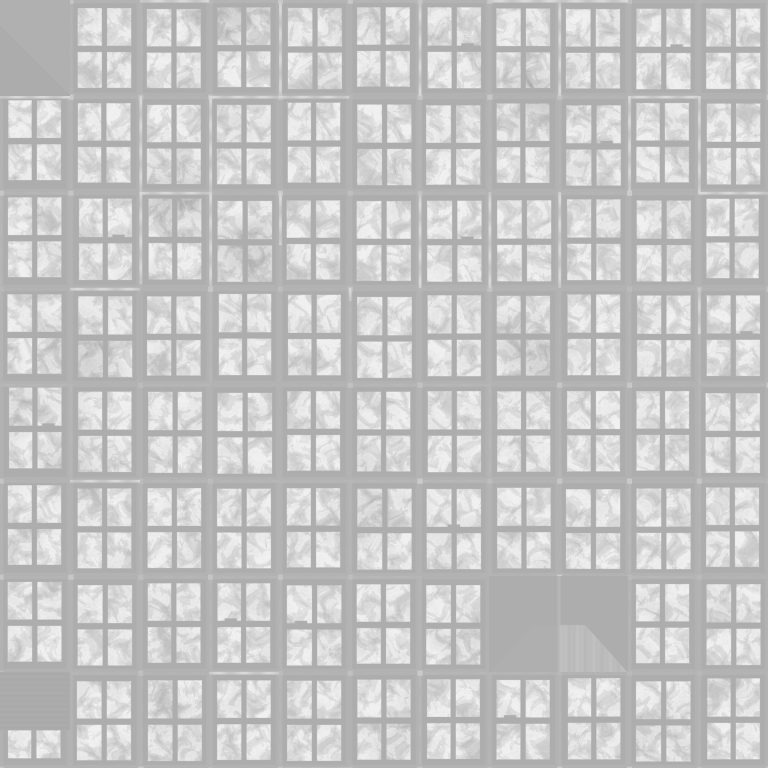
Write a WebGL 1 fragment shader that draws this pattern.

```glsl
precision highp float;

uniform vec2 u_resolution;

const vec2 GRID = vec2(11.0, 8.0);

float hash(vec2 p) {
  p = fract(p * vec2(0.1031, 0.1137));
  p += dot(p, p.yx + 33.33);
  return fract((p.x + p.y) * p.x * 97.31 + p.y * 41.7);
}

// Distance to the nearest scattered feature point
float cellular(vec2 p) {
  vec2 base = floor(p);
  float nearest = 2.0;
  for (int j = -1; j <= 1; j++) {
    for (int i = -1; i <= 1; i++) {
      vec2 id = base + vec2(float(i), float(j));
      vec2 point = id + vec2(hash(id + 17.0), hash(id + 71.0));
      nearest = min(nearest, distance(p, point));
    }
  }
  return nearest;
}

float layeredCellular(vec2 p) {
  float sum = 0.0;
  float weight = 0.5;
  for (int i = 0; i < 4; i++) {
    sum += weight * cellular(p);
    p = mat2(1.6, 1.2, -1.2, 1.6) * p + 9.3;
    weight *= 0.55;
  }
  return sum;
}

float box(vec2 p, vec2 halfSize, float soft) {
  vec2 d = abs(p) - halfSize;
  return 1.0 - smoothstep(-soft, soft, max(d.x, d.y));
}

float stripe(float x, float halfWidth, float soft) {
  return 1.0 - smoothstep(-soft, soft, abs(x) - halfWidth);
}

float isCell(vec2 cell, vec2 target) {
  return step(distance(cell, target), 0.5);
}

// Mottled glass: ragged bright blots, fine grain and a few broad smudges
float glassTone(vec2 p) {
  vec2 warped = p + 0.005 * sin(p.yx * 130.0 + 2.0 * sin(p * 67.0));
  float blots = layeredCellular(warped * 42.0);
  float clouds = layeredCellular(warped * 19.0 + 40.0);
  float grain = cellular(p * 260.0);
  float tone = 0.875 - 0.13 * (clouds - 0.3) + 0.03 * (0.45 - grain);
  tone += 0.06 * (1.0 - smoothstep(0.37, 0.44, blots));
  tone -= 0.07 * smoothstep(0.45, 0.68, blots);
  float smudge = 1.0 - smoothstep(0.03, 0.24, cellular(p * 3.4 + 5.0));
  return tone - smudge * mix(0.11, 0.03, p.y);
}

// Four panes of one window, with slightly uneven size and position
float paneMask(vec2 q, vec2 cell, float soft) {
  vec2 jitter = vec2(hash(cell + 3.0), hash(cell + 8.0)) - 0.5;
  q -= jitter * vec2(0.002, 0.004);
  q.y += 0.0035 * step(cell.x, 0.5) * step(cell.y, 6.5);
  float mask = box(q, vec2(0.0348, 0.0522) + 0.0015 * jitter.yx, soft);
  mask *= 1.0 - stripe(q.x - 0.0012 * jitter.y, 0.0034, soft);
  mask *= 1.0 - stripe(q.y - 0.0012, 0.0041, soft);
  float side = sign(jitter.x) * 0.017;
  float latch = box(q - vec2(side, -0.0035), vec2(0.008, 0.0025), soft);
  return mask * (1.0 - latch * step(0.84, hash(cell + 23.0)));
}

// Pale seam along one edge of a cell, bright in a few places
float seamTone(float d, float along, vec2 id, float rarity, float soft) {
  float chance = hash(id);
  float strong = step(rarity, chance);
  float band = stripe(d, 0.0042, soft) * 0.018;
  float streak = stripe(d - 0.0015, 0.0018, soft);
  float wear = 0.75 + 0.25 * sin(along * 190.0 + chance * 30.0);
  return band + streak * mix(0.025 * chance, 0.15, strong) * wear;
}

float frameTone(vec2 p, vec2 grid, float soft) {
  vec2 line = floor(grid + 0.5);
  vec2 d = (grid - line) / GRID;
  vec2 cell = floor(grid);
  float rarity = mix(0.68, 0.97, smoothstep(0.25, 0.55, p.y));
  float vertical = seamTone(d.x, p.y, vec2(line.x, cell.y) + 31.0, rarity, soft);
  float level = seamTone(d.y, p.x, vec2(cell.x, line.y) + 57.0, rarity, soft);
  float joint = box(d - 0.0015, vec2(0.0035), soft) * hash(line + 5.0);
  return 0.68 + max(max(vertical, level), 0.12 * joint);
}

// Blank panel with a faint sloped shape and vertical streaks
float slopeTone(vec2 p, float soft) {
  vec2 q = p - vec2(0.728, 0.814);
  float slope = 1.0 - smoothstep(-soft, soft, abs(q.x) - 0.034 - q.y * 0.9);
  slope *= smoothstep(-soft, soft, q.y);
  float streaks = 0.5 + 0.3 * sin(q.x * 310.0) + 0.2 * sin(q.x * 870.0);
  float ridge = stripe(q.x, 0.002, soft) * 0.035;
  float lit = smoothstep(-0.004, 0.002, q.x);
  return 0.68 + slope * mix(0.008, 0.04 + 0.035 * streaks, lit) + ridge * (1.0 - slope);
}

void main() {
  vec2 p = gl_FragCoord.xy / u_resolution;
  p.y = 1.0 - p.y;
  float soft = 0.75 / min(u_resolution.x, u_resolution.y);
  vec2 grid = p * GRID;
  vec2 cell = floor(grid);
  vec2 q = (fract(grid) - 0.5) / GRID;

  float tone = mix(frameTone(p, grid, soft), glassTone(p), paneMask(q, cell, soft));

  // Cells closed off by plain panels
  float corner = isCell(cell, vec2(0.0));
  float fold = smoothstep(-soft, soft, p.y - p.x - 0.033);
  tone = mix(tone, mix(0.69, 0.675, fold), corner);
  float wide = max(isCell(cell, vec2(7.0, 6.0)), isCell(cell, vec2(8.0, 6.0)));
  tone = mix(tone, slopeTone(p, soft), wide);
  float shutter = isCell(cell, vec2(0.0, 7.0)) * (1.0 - smoothstep(-soft, soft, p.y - 0.951));
  tone = mix(tone, 0.67 + 0.006 * sin(p.y * 900.0), shutter);

  gl_FragColor = vec4(vec3(clamp(tone, 0.0, 0.94)), 1.0);
}
```
